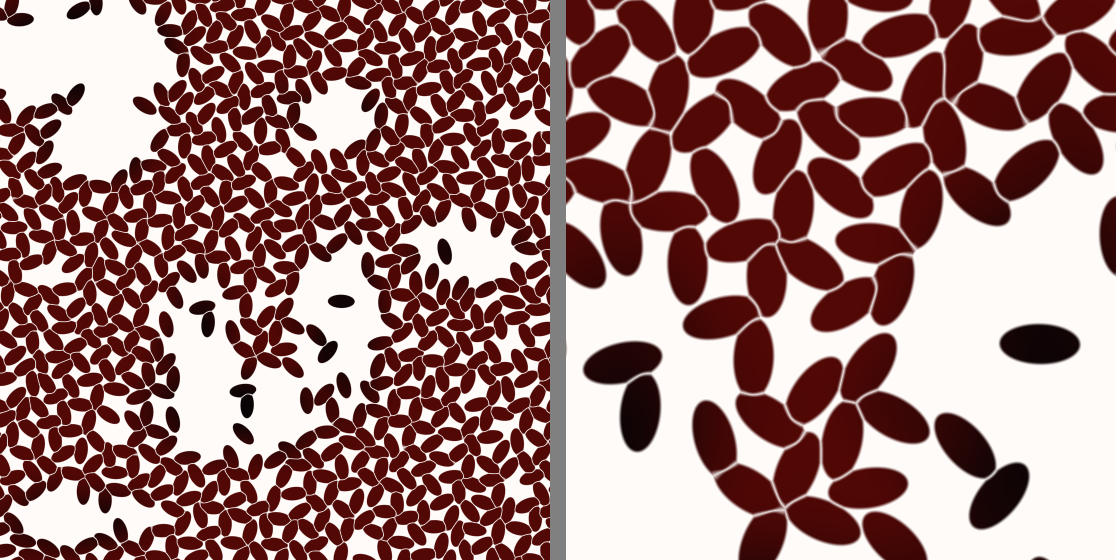
Left, the full canvas; right, a detail of the centre.
This pattern is drawn by a Shadertoy shader. Its source:

```glsl
const float CELL = 0.0335;                // lattice spacing, canvas heights
const vec2 RADII = vec2(0.713, 0.355);    // grain half axes, in cells
const float HALF_PI = 1.5707963;
const float MAX_SHIFT = 0.24;

const vec3 PAPER = vec3(0.995, 0.985, 0.975);
const vec3 CROWDED_RED = vec3(0.32, 0.03, 0.02);
const vec3 LONELY_BLACK = vec3(0.035, 0.012, 0.018);

// Soft bare patches: center, radii
const vec4 CLEARINGS[8] = vec4[8](
    vec4(0.14, 0.91, 0.17, 0.11), vec4(0.19, 0.76, 0.10, 0.07),
    vec4(0.43, 0.27, 0.15, 0.08), vec4(0.36, 0.41, 0.06, 0.08),
    vec4(0.61, 0.42, 0.07, 0.13), vec4(0.83, 0.55, 0.09, 0.05),
    vec4(0.12, 0.07, 0.11, 0.05), vec4(0.60, 0.80, 0.07, 0.03));

vec3 hash3(vec2 p) {
    vec3 q = fract(p.xyx * vec3(0.1031, 0.1030, 0.0973));
    q += dot(q, q.yxz + 33.33);
    return fract((q.xxy + q.yzz) * q.zyx);
}

float noise(vec2 p) {
    vec2 i = floor(p), f = fract(p);
    f = f * f * (3.0 - 2.0 * f);
    float low = mix(hash3(i).x, hash3(i + vec2(1, 0)).x, f.x);
    float high = mix(hash3(i + vec2(0, 1)).x, hash3(i + vec2(1, 1)).x, f.x);
    return mix(low, high, f.y);
}

// Rough distance to the nearest clearing, negative inside
float clearingDistance(vec2 p) {
    float nearest = 1.0;
    for (int i = 0; i < 8; i++) {
        vec2 r = CLEARINGS[i].zw;
        float d = (length((p - CLEARINGS[i].xy) / r) - 1.0) * min(r.x, r.y);
        nearest = min(nearest, d);
    }
    return nearest + 0.035 * (noise(p * 14.0 + 40.0) - 0.5);
}

// Unsettled grain: position and long axis, woven crosswise in a slow swirl
vec4 seedGrain(vec2 cell) {
    vec3 h = hash3(cell + 117.0);
    float swirl = 1.6 * sin(cell.x * 0.41 + 1.7 * sin(cell.y * 0.33));
    float weave = mod(cell.x + cell.y, 2.0) * HALF_PI;
    float angle = weave + swirl + 0.2 * cell.y + 1.0 * (h.z - 0.5);
    return vec4(cell + 0.5 + 0.34 * (h.xy - 0.5), cos(angle), sin(angle));
}

vec2 alongAxis(vec2 v, vec2 axis) {
    return vec2(dot(v, axis), axis.x * v.y - axis.y * v.x);
}

// Ellipse radius along a direction
float reach(vec2 dir, vec2 axis) {
    return inversesqrt(dot(vec2(1), pow(alongAxis(dir, axis) / RADII, vec2(2))));
}

vec2 repulsion(vec4 grain, vec4 other) {
    vec2 away = grain.xy - other.xy;
    float gap = length(away);
    vec2 dir = away / gap;
    float overlap = 1.03 * (reach(dir, grain.zw) + reach(dir, other.zw)) - gap;
    return dir * max(overlap, 0.0) * 0.5;
}

// Push one grain off its eight neighbours
vec4 settle(vec4 grain, vec2 cell) {
    vec2 shift = vec2(0);
    for (int k = 0; k < 9; k++) {
        vec2 offset = vec2(k % 3 - 1, k / 3 - 1);
        if (k != 4) shift += repulsion(grain, seedGrain(cell + offset));
    }
    return vec4(grain.xy + clamp(shift, -MAX_SHIFT, MAX_SHIFT), grain.zw);
}

float grainDistance(vec2 p, vec4 grain) {
    vec2 q = alongAxis(p - grain.xy, grain.zw);
    float k = length(q / RADII);
    return (k - 1.0) * k / max(length(q / (RADII * RADII)), 0.0001);
}

bool isPresent(vec2 cell, vec2 canvas) {
    float open = smoothstep(-0.012, 0.012, clearingDistance(canvas));
    return hash3(cell + 291.0).x < mix(0.13, 0.98, open);
}

void mainImage(out vec4 fragColor, in vec2 fragCoord) {
    vec2 canvas = fragCoord / iResolution.y;
    mat2 tilt = mat2(0.9, 0.436, -0.436, 0.9);
    vec2 p = canvas * tilt / CELL;

    // Two nearest grains, skipping those out of reach
    float first = 9.0, second = 9.0;
    for (int k = 0; k < 9; k++) {
        vec2 cell = floor(p) + vec2(k % 3 - 1, k / 3 - 1);
        vec4 seed = seedGrain(cell);
        if (distance(p, seed.xy) > 1.1) continue;
        if (!isPresent(cell, tilt * seed.xy * CELL)) continue;
        float d = grainDistance(p, settle(seed, cell));
        second = min(second, max(first, d));
        first = min(first, d);
    }

    // Outline with a thin seam where grains touch
    float edge = CELL * max(first, 0.5 * (first - second) + 0.02);
    float soft = max(0.0013, 0.7 / iResolution.y);
    float cover = 1.0 - smoothstep(-soft, soft, edge);

    // Grains darken towards the clearings
    float crowd = smoothstep(-0.075, 0.055, clearingDistance(canvas));
    vec3 grainColor = mix(LONELY_BLACK, CROWDED_RED, crowd);
    fragColor = vec4(mix(PAPER, grainColor, cover), 1.0);
}
```
